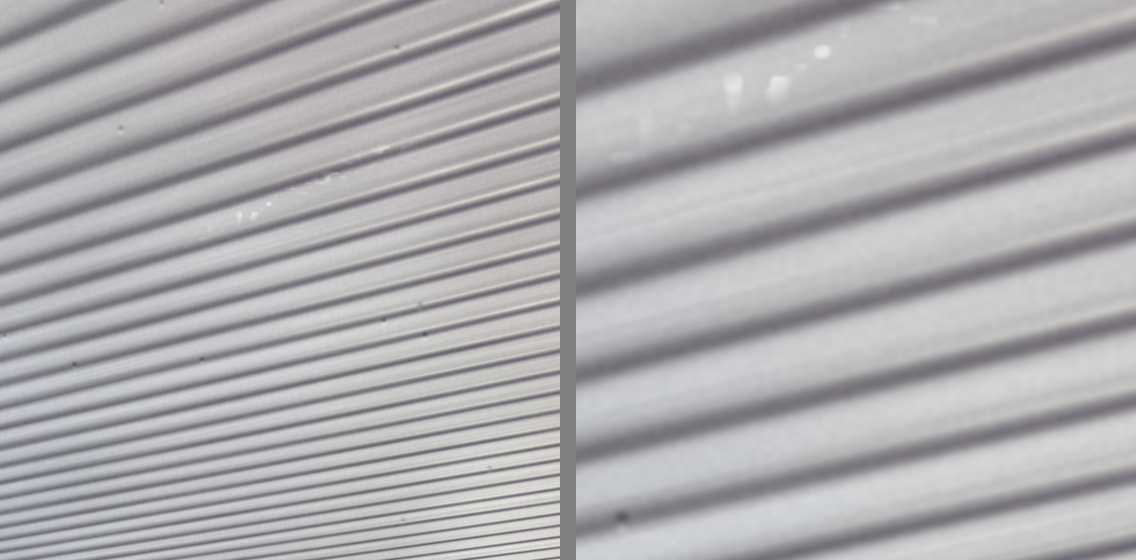
Left: the whole. Right: its middle third, enlarged.
Give the GLSL for this texture, as a Shadertoy shader.

```glsl
// Ribbed grey metal sheet in perspective, its grooves fanning out to the upper right.

float hash(vec2 p) {
    vec3 q = fract(vec3(p.xyx) * 0.1031);
    q += dot(q, q.yzx + 33.33);
    return fract((q.x + q.y) * q.z);
}

float noise(vec2 p) {
    vec2 i = floor(p), f = fract(p);
    f = f * f * (3.0 - 2.0 * f);
    return mix(mix(hash(i), hash(i + vec2(1, 0)), f.x),
               mix(hash(i + vec2(0, 1)), hash(i + vec2(1, 1)), f.x), f.y);
}

// Soft ridge of height 1 around zero
float bell(float d, float width) {
    return exp(-d * d / (width * width));
}

// Groove count, growing downwards: grooves meet at a point far to the left
float grooveCoord(vec2 uv) {
    float leftHeight = (uv.y + 0.594) * 3.7 / (3.7 + uv.x) - 0.594;
    return 24.15 / (leftHeight + 0.699) - 14.89;
}

void mainImage(out vec4 fragColor, in vec2 fragCoord) {
    vec2 uv = fragCoord / iResolution.xy;
    float k = grooveCoord(uv);
    float pixel = fwidth(k);

    // Slight waviness, then signed distance to the nearest groove (negative above it)
    k += 0.05 * (noise(vec2(uv.x * 3.0, k * 0.8)) - 0.5);
    float rib = floor(k + 0.5);
    float d = k - rib;
    float right = smoothstep(0.15, 0.95, uv.x);
    float top = smoothstep(0.2, 0.9, uv.y);

    // Broad light over the sheet: cool at the left, warm at the right
    vec3 lower = mix(vec3(0.715, 0.73, 0.755), vec3(0.765, 0.762, 0.745), uv.x);
    vec3 upper = mix(vec3(0.715, 0.71, 0.715), vec3(0.665, 0.65, 0.655), uv.x);
    vec3 col = mix(lower, upper, top);
    col += 0.045 * exp(-10.0 * dot(uv - vec2(0.5, 0.5), uv - vec2(0.5, 0.5)));
    col += 0.06 * exp(-25.0 * dot(uv - vec2(0.93, 0.04), uv - vec2(0.93, 0.04)));

    // Rolled face of each rib: bright below a groove, falling into shade towards the next
    float face = fract(k);
    col += 0.035 * bell(face - 0.35, 0.22);
    col -= mix(0.10, 0.05, right) * smoothstep(0.5, 1.0, face);
    col -= 0.05 * right * top * bell(d + 0.37, 0.09);
    col += 0.03 * (hash(vec2(rib, 7.0)) - 0.5);

    // Cream glint on the upper lip, strongest at the right
    float glint = right * mix(0.45, 1.0, top) * (0.8 + 0.4 * noise(vec2(uv.x * 14.0, rib * 5.0)));
    col += vec3(0.19, 0.185, 0.155) * glint * bell(d + 0.2, max(0.065, pixel));
    col += 0.06 * right * top * bell(d - 0.16, 0.06);

    // Dark groove, softer on its upper side at the left
    float width = mix(d < 0.0 ? 0.19 : 0.12, 0.095, right) + 0.03 * (1.0 - top);
    float groove = bell(d, max(width, pixel));
    vec3 grooveColor = mix(vec3(0.44, 0.43, 0.455), vec3(0.41, 0.385, 0.425), right);
    col = mix(col, grooveColor, groove * (0.84 + 0.12 * noise(vec2(uv.x * 6.0, rib * 3.0))));

    // Brushed streaks along the ribs, cloudy smudges and fine grain
    col += 0.035 * (noise(vec2(uv.x * 5.0, k * 11.0)) - 0.5);
    col += 0.03 * (noise(uv * 7.0) - 0.5);
    col += 0.022 * (noise(uv * 230.0) - 0.5);

    // Chalky scuffs along a diagonal band
    float band = bell(uv.y - 0.62 - 0.46 * (uv.x - 0.45), 0.012);
    band *= smoothstep(0.3, 0.45, uv.x) * smoothstep(0.78, 0.7, uv.x);
    col += 0.13 * band * smoothstep(0.6, 0.85, noise(uv * vec2(75.0, 110.0)));

    // Scattered small dents, each with a dark core and a light lower rim
    for (int i = 0; i < 11; i++) {
        float n = float(i);
        vec2 q = uv - vec2(hash(vec2(n, 3.1)), hash(vec2(n, 8.7)));
        float size = mix(0.003, 0.006, hash(vec2(n, 5.3)));
        col -= 0.15 * bell(length(q), size);
        col += 0.07 * bell(length(q + vec2(0.0, 1.5 * size)), size);
    }

    fragColor = vec4(clamp(col, 0.0, 1.0), 1.0);
}
```
